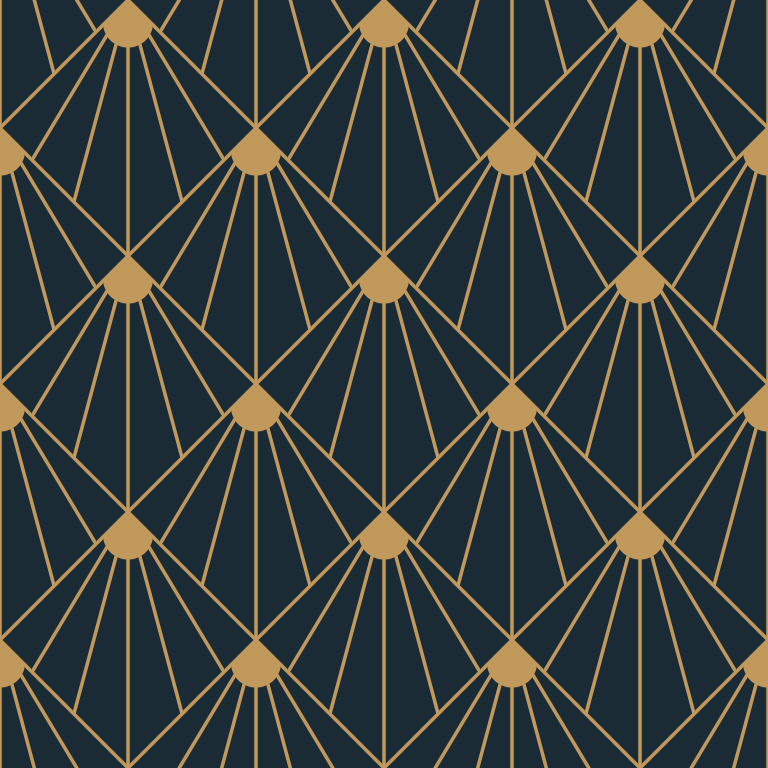
Write a Shadertoy shader that draws this pattern.

```glsl
// Art deco fans: a lattice of gold-edged diamonds on dark blue, three across
// and three down with a half-step offset. Each diamond is folded to one local
// frame, where rays spread from a rounded fan at its top corner.

// Offset from the centre of the diamond that contains p; spacing is 1.
vec2 diamondCell(vec2 p) {
    vec2 c = p - round(p);
    if (abs(c.x) + abs(c.y) > 0.5) c -= 0.5 * sign(c);
    return c;
}

// Distance to a line through the origin, with p.x = slope * p.y.
float rayDistance(vec2 p, float slope) {
    return abs(p.x - slope * p.y) * inversesqrt(1.0 + slope * slope);
}

float fanPattern(vec2 p) {
    vec2 c = diamondCell(p);

    // Diamond outline
    float line = (0.5 - abs(c.x) - abs(c.y)) * inversesqrt(2.0);

    // Mirrored rays, measured downwards from the top corner
    vec2 q = vec2(abs(c.x), 0.5 - c.y);
    line = min(line, rayDistance(q, 0.0));
    line = min(line, rayDistance(q, 0.268));
    line = min(line, rayDistance(q, 0.6));

    // Solid fan, clipped by the diamond
    float fan = length(q - vec2(0.0, 0.088)) - 0.098;
    return min(line - 0.0069, fan);
}

void mainImage(out vec4 fragColor, in vec2 fragCoord) {
    float pixel = 3.0 / iResolution.y;
    float d = fanPattern(fragCoord * pixel);

    float gold = clamp(0.5 - d / pixel, 0.0, 1.0);
    vec3 color = mix(vec3(0.105, 0.17, 0.21), vec3(0.76, 0.60, 0.36), gold);
    fragColor = vec4(color, 1.0);
}
```
